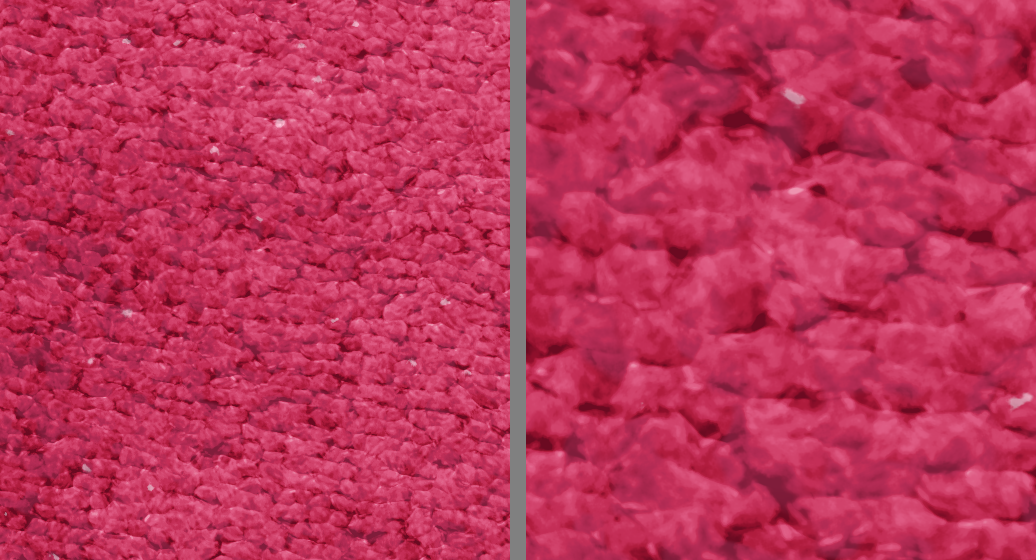
Left, the full canvas; right, a detail of the centre.
Write a WebGL 2 fragment shader that draws this texture.

```glsl
#version 300 es
precision highp float;

uniform vec2 u_resolution;
out vec4 fragColor;

// Weave
const float WEAVE_ANGLE = 0.2;
const vec2 TUFT_PITCH = vec2(0.035, 0.029);
const float TUFT_JITTER = 0.6;
const float TUFT_BLEND = 11.0;
const vec2 FIBRE_FREQ = vec2(65.0, 165.0);
const vec2 THREAD_PITCH = vec2(0.019, 0.012);
const vec2 LIGHT_DIR = vec2(-0.4, 0.92);

// Tone contributions
const float TONE_BASE = 0.53;
const float TUFT_SHADE = 0.17;
const float TUFT_VARIATION = 0.2;
const float FIBRE_CONTRAST = 0.3;
const float GRAIN_CONTRAST = 0.5;
const float BROAD_CONTRAST = 0.36;
const float GAP_SHADOW = 0.4;
const float THREAD_GLOW = 0.3;

// Pale worn flecks
const float FLECK_PITCH = 0.052;
const float FLECK_CHANCE = 0.07;

// Colours from shadow to highlight
const vec3 DEEP = vec3(0.42, 0.04, 0.13);
const vec3 WINE = vec3(0.56, 0.06, 0.17);
const vec3 CRIMSON = vec3(0.69, 0.11, 0.24);
const vec3 ROSE = vec3(0.77, 0.18, 0.34);
const vec3 PINK = vec3(0.82, 0.26, 0.42);
const vec3 LIGHT_PINK = vec3(0.87, 0.35, 0.51);
const vec3 PALE = vec3(0.93, 0.58, 0.69);
const vec3 DULL = vec3(0.66, 0.17, 0.33);
const vec3 FLECK = vec3(0.86, 0.67, 0.74);

float hash(vec2 p) {
    return fract(sin(dot(p, vec2(127.1, 311.7))) * 43758.5453);
}

vec2 hash2(vec2 p) {
    return vec2(hash(p), hash(p + 37.3));
}

float noise(vec2 p) {
    vec2 i = floor(p), f = fract(p);
    f = f * f * (3.0 - 2.0 * f);
    return mix(mix(hash(i), hash(i + vec2(1, 0)), f.x),
               mix(hash(i + vec2(0, 1)), hash(i + vec2(1, 1)), f.x), f.y);
}

float fbm(vec2 p) {
    float sum = 0.0, gain = 0.5;
    for (int i = 0; i < 4; i++) {
        sum += gain * noise(p);
        p = mat2(1.6, 1.2, -1.2, 1.6) * p + 11.7;
        gain *= 0.5;
    }
    return sum / 0.9375;
}

mat2 rotation(float a) {
    return mat2(cos(a), sin(a), -sin(a), cos(a));
}

// Woolly tufts: x = tone offset, y = height
vec2 tufts(vec2 q) {
    vec2 cell = floor(q / TUFT_PITCH);
    float rough = fbm(q * 95.0) - 0.5;
    vec2 sum = vec2(0.0);
    float total = 0.0;
    for (int y = -1; y <= 1; y++)
    for (int x = -1; x <= 1; x++) {
        vec2 id = cell + vec2(x, y);
        vec2 rnd = hash2(id);
        vec2 centre = id + 0.5 + TUFT_JITTER * (rnd - 0.5);
        vec2 d = q / TUFT_PITCH - centre;
        float size = mix(0.5, 0.8, hash(id + 5.1));
        vec2 e = rotation(rnd.x - 0.5) * d / (size * vec2(1.1, 0.85));
        float height = 1.0 - dot(e, e) + 1.3 * rough + 0.3 * (rnd.y - 0.5);
        vec2 along = rotation(2.4 * (rnd.y - 0.5)) * q * FIBRE_FREQ.x;
        float fibre = noise(along * vec2(1.0, FIBRE_FREQ.y / FIBRE_FREQ.x) + id * 7.0);
        float tone = TUFT_SHADE * clamp(dot(e, LIGHT_DIR), -1.2, 1.2)
                   + TUFT_VARIATION * (hash(id + 9.4) - 0.5)
                   + FIBRE_CONTRAST * (fibre - 0.5);
        float weight = exp(TUFT_BLEND * clamp(height, -2.0, 1.5));
        sum += weight * vec2(tone, height);
        total += weight;
    }
    return sum / total;
}

// Short slanted threads showing between tufts
float threads(vec2 q) {
    vec2 cell = floor(q / THREAD_PITCH);
    float cover = 0.0;
    for (int y = -1; y <= 1; y++)
    for (int x = -1; x <= 1; x++) {
        vec2 id = cell + vec2(x, y);
        vec2 d = q - (id + 0.2 + 0.6 * hash2(id + 61.0)) * THREAD_PITCH;
        d = rotation(2.2 * (hash(id + 83.0) - 0.5)) * d;
        d.x -= clamp(d.x, -0.005, 0.005);
        cover = max(cover, 1.0 - smoothstep(0.0007, 0.0036, length(d)));
    }
    return cover;
}

// Sparse irregular spots
float flecks(vec2 q) {
    vec2 id = floor(q / FLECK_PITCH);
    vec2 d = q - (id + 0.3 + 0.4 * hash2(id + 17.0)) * FLECK_PITCH;
    float edge = length(d * vec2(0.8, 1.1)) + 0.014 * (fbm(q * 130.0) - 0.5);
    float radius = mix(0.003, 0.008, hash(id + 29.0));
    return step(hash(id + 41.0), FLECK_CHANCE) * (1.0 - smoothstep(0.4, 1.3, edge / radius));
}

vec3 woolColour(float t) {
    vec3 c = mix(DEEP, WINE, smoothstep(0.0, 0.18, t));
    c = mix(c, CRIMSON, smoothstep(0.18, 0.36, t));
    c = mix(c, ROSE, smoothstep(0.36, 0.52, t));
    c = mix(c, PINK, smoothstep(0.52, 0.66, t));
    c = mix(c, LIGHT_PINK, smoothstep(0.66, 0.83, t));
    return mix(c, PALE, smoothstep(0.83, 1.15, t));
}

void main() {
    vec2 p = gl_FragCoord.xy / u_resolution.y;
    vec2 q = rotation(WEAVE_ANGLE) * p;
    q += 0.02 * (vec2(noise(p * 5.0), noise(p * 5.0 + 31.0)) - 0.5);
    q += 0.006 * (vec2(noise(p * 42.0), noise(p * 42.0 + 53.0)) - 0.5);

    // Surface tone
    vec2 tuft = tufts(q);
    float gap = 1.0 - smoothstep(-0.05, 0.5, tuft.y);
    float broad = fbm(q * vec2(3.5, 7.0) + 4.0) - 0.5;
    float haze = smoothstep(0.75, 1.7, p.x + p.y) + 0.6 * smoothstep(0.35, 0.0, p.y);
    float tone = TONE_BASE + tuft.x + BROAD_CONTRAST * broad + 0.12 * (haze - 0.3);
    tone += GRAIN_CONTRAST * (fbm(q * 120.0 + 19.0) - 0.5);
    tone -= GAP_SHADOW * gap * smoothstep(0.2, 0.75, noise(q * 75.0 + 8.0));
    tone += THREAD_GLOW * threads(q) * mix(0.2, 0.9, gap);

    // Colour, with duller wool in the shaded parts
    vec3 colour = woolColour(tone);
    float dull = smoothstep(0.4, 0.65, noise(q * 48.0 + 71.0)) * (1.0 - smoothstep(0.42, 0.58, tone));
    colour = mix(colour, DULL * mix(0.8, 1.05, smoothstep(0.1, 0.45, tone)), 0.75 * dull);
    colour = mix(colour, FLECK * (0.75 + 0.45 * tone), 0.8 * flecks(q));
    fragColor = vec4(colour, 1.0);
}
```
